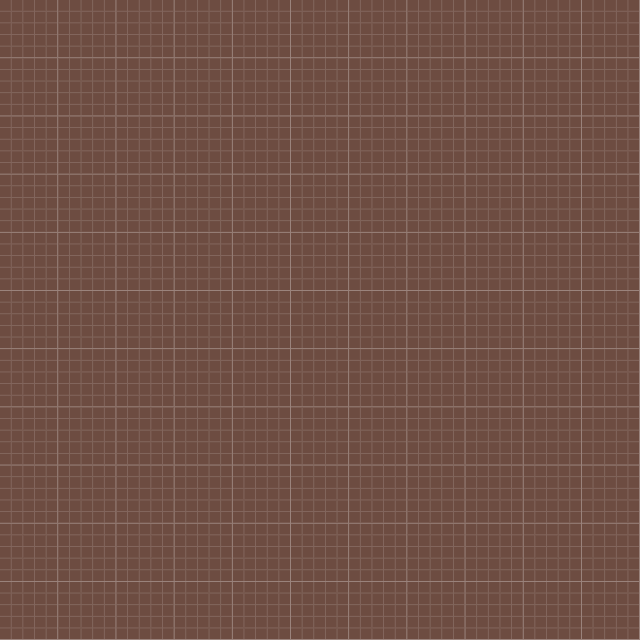
This pattern is drawn by a WebGL 2 fragment shader. Its source:

```glsl
#version 300 es
precision highp float;
// Graph paper: fine pale rules on brown, with a stronger rule every fifth line.

uniform vec2 u_resolution;
out vec4 fragColor;

const vec3 PAPER_COLOR = vec3(0.427, 0.298, 0.255);
const vec3 RULE_COLOR = vec3(1.0);
const float MAJOR_CELLS = 11.0;        // large squares across and down
const float MINOR_PER_MAJOR = 5.0;     // small squares per large square
const float RULE_WIDTH = 1.0 / 768.0;  // in canvas units
const float MINOR_OPACITY = 0.17;
const float MAJOR_OPACITY = 0.37;

// Rules lie just inside the right and bottom edges of each square.
const vec2 RULE_OFFSET = vec2(-0.5, 0.5) * RULE_WIDTH;

// Area of the pixel covered by the rules of a grid with the given cell count.
float gridCoverage(vec2 uv, float cells, vec2 pixel) {
    vec2 phase = fract((uv - RULE_OFFSET) * cells + 0.5) - 0.5;
    vec2 dist = abs(phase) / cells;
    vec2 overlap = (0.5 * (RULE_WIDTH + pixel) - dist) / pixel;
    vec2 coverage = clamp(overlap, vec2(0.0), min(vec2(1.0), RULE_WIDTH / pixel));
    return max(coverage.x, coverage.y);
}

void main() {
    vec2 pixel = 1.0 / u_resolution;
    vec2 uv = gl_FragCoord.xy * pixel;

    float minorRules = gridCoverage(uv, MAJOR_CELLS * MINOR_PER_MAJOR, pixel);
    float majorRules = gridCoverage(uv, MAJOR_CELLS, pixel);

    // The stronger rule wins where the two grids coincide.
    float opacity = max(minorRules * MINOR_OPACITY, majorRules * MAJOR_OPACITY);
    fragColor = vec4(mix(PAPER_COLOR, RULE_COLOR, opacity), 1.0);
}
```
